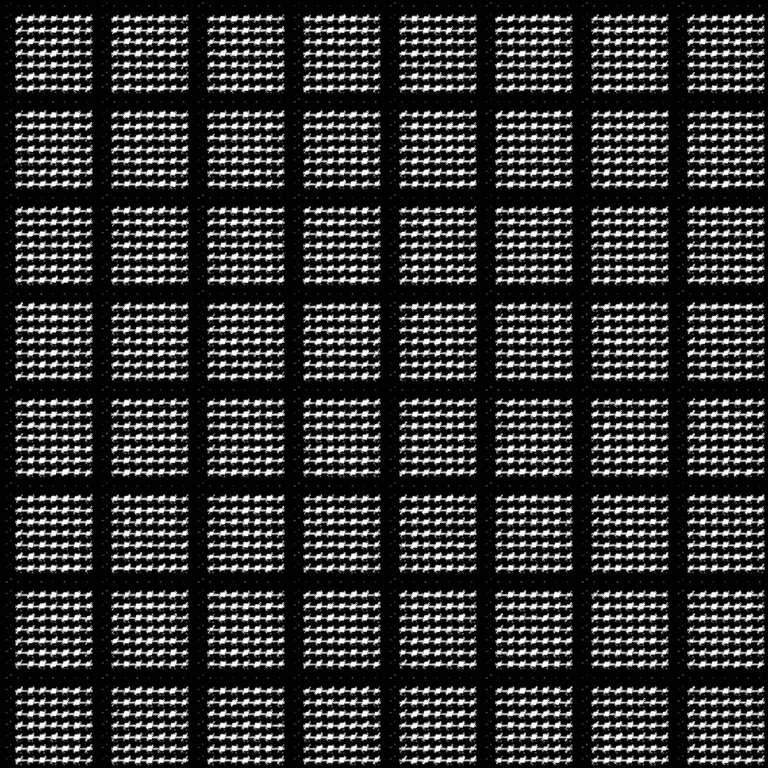
Give the GLSL for this pattern, as a Shadertoy shader.

```glsl
const float TILES = 8.0;                 // blocks across and down
const float PITCH = 0.1204;              // cell spacing inside a block
const vec2  FIRST = vec2(0.200, 0.083);  // lower-left cell centre in a block
const float LAST = 6.0;                  // highest cell index, seven per side
const vec2  BLOB_HALF = vec2(0.20, 0.17);
const float BLOB_ROUND = 0.05;
const float BLOB_SHEAR = 0.38;
const float LINE_HALF = 0.075;
const float LINE_OVERHANG = 0.32;
const float EDGE = 0.10;                 // edge softness in cells
const float WOBBLE = 0.09;               // unevenness of the edges
const vec3  INK = vec3(0.005, 0.006, 0.005);
const vec3  LIGHT = vec3(0.98, 0.985, 0.98);

float hash(vec2 p) {
    vec3 q = fract(vec3(p.xyx) * 0.1031);
    q += dot(q, q.yzx + 33.33);
    return fract((q.x + q.y) * q.z);
}

vec2 gradient(vec2 p) {
    float angle = 6.2832 * hash(p);
    return vec2(cos(angle), sin(angle));
}

float gradientNoise(vec2 p) {
    vec2 i = floor(p), f = fract(p);
    vec2 u = f * f * f * (f * (f * 6.0 - 15.0) + 10.0);
    vec2 e = vec2(1.0, 0.0);
    float low = mix(dot(gradient(i), f),
                    dot(gradient(i + e), f - e), u.x);
    float high = mix(dot(gradient(i + e.yx), f - e.yx),
                     dot(gradient(i + 1.0), f - 1.0), u.x);
    return mix(low, high, u.y);
}

float boxDistance(vec2 p, vec2 halfSize) {
    vec2 d = abs(p) - halfSize;
    return length(max(d, 0.0)) + min(max(d.x, d.y), 0.0);
}

float segmentDistance(vec2 p, vec2 a, vec2 b) {
    vec2 ab = b - a;
    return length(p - a - ab * clamp(dot(p - a, ab) / dot(ab, ab), 0.0, 1.0));
}

float cover(float d, float soft) {
    return 1.0 - smoothstep(-soft, soft, d);
}

// Slanted check with pointed tails at two opposite corners
float checkDistance(vec2 p, float size) {
    vec2 s = vec2(p.x - BLOB_SHEAR * p.y, p.y) / size;
    float blob = (boxDistance(s, BLOB_HALF) - BLOB_ROUND) * size;
    float upper = segmentDistance(p, vec2(0.08, 0.10), vec2(0.25, 0.30)) - 0.04;
    float lower = segmentDistance(p, vec2(-0.08, -0.10), vec2(-0.23, -0.29)) - 0.04;
    return min(blob, min(upper, lower));
}

void mainImage(out vec4 fragColor, in vec2 fragCoord) {
    vec2 uv = fragCoord / iResolution.y * TILES;
    vec2 tile = floor(uv);
    vec2 grid = (fract(uv) - FIRST) / PITCH;
    vec2 id = round(grid);
    vec2 p = grid - id;
    vec2 seed = id + tile * 17.0 + 3.0;
    float chance = hash(seed);
    float pixel = TILES / (PITCH * iResolution.y);
    float soft = max(EDGE, 0.6 * pixel);
    float wobble = WOBBLE * gradientNoise((grid + tile * 19.0) * 2.3);
    float light = 0.0;

    bool inside = all(greaterThanEqual(id, vec2(0.0)))
               && all(lessThanEqual(id, vec2(LAST)));
    bool fringe = !inside && id.x >= -1.0 && id.x <= LAST
               && id.y >= 0.0 && id.y <= LAST + 1.0;

    // Checks, smaller at the two ends of a row
    if (inside) {
        bool rowEnd = id.x < 0.5 || id.x > LAST - 0.5;
        float size = (rowEnd ? 0.78 : 1.0) * mix(0.92, 1.08, chance);
        light = cover(checkDistance(p, size) + wobble, soft);

        // Faint specks beneath each check
        for (int k = 0; k < 2; k++) {
            float side = float(k);
            vec2 spot = vec2(mix(-0.12, 0.16, side), -0.38);
            float glow = 0.55 * hash(seed + 41.0 + side);
            light = max(light, glow * cover(length(p - spot) - 0.06, soft));
        }
    }

    // Thin bar through every row
    float row = clamp(id.y, 0.0, LAST);
    vec2 barPoint = grid - vec2(0.5 * LAST, row - 0.03);
    vec2 barHalf = vec2(0.5 * LAST + LINE_OVERHANG, LINE_HALF);
    float bar = cover(boxDistance(barPoint, barHalf) + 0.6 * wobble, soft);
    light = max(light, 0.9 * bar);

    // Dim dots along the left and top margins
    if (fringe) {
        float glow = mix(0.12, 0.5, chance);
        float dots = cover(length(p - vec2(-0.08, 0.10)) - 0.05, soft);
        if (id.x < 0.0) {
            float inner = cover(length(p - vec2(0.28, 0.34)) - 0.05, soft);
            dots = max(dots, inner);
        }
        light = max(light, glow * dots);
    }

    fragColor = vec4(mix(INK, LIGHT, light), 1.0);
}
```
